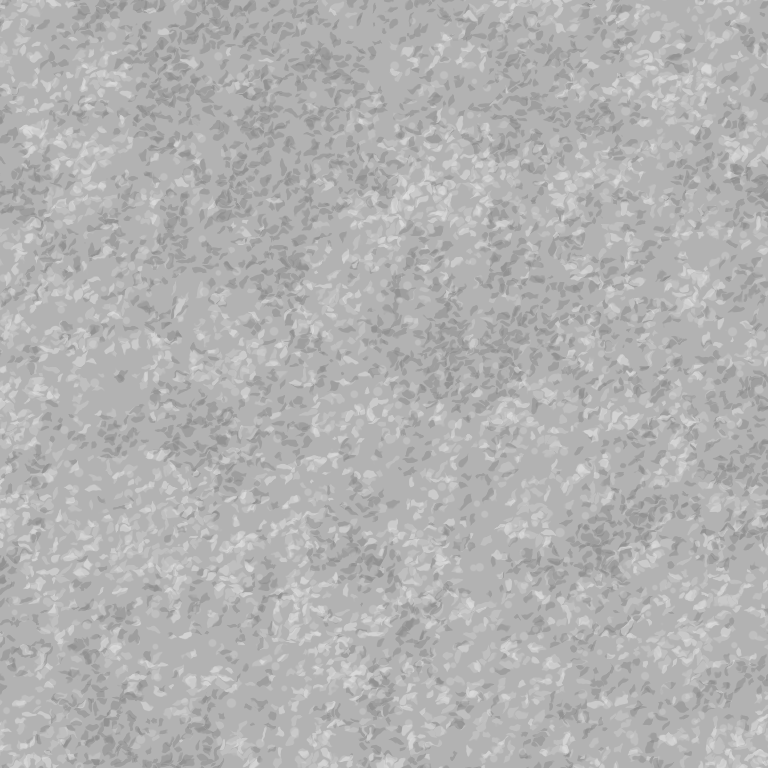
Reproduce this texture procedurally as a Shadertoy shader.

```glsl
// Grey speckled stone: translucent dark and pale flecks over a mid-grey ground.
// Each layer is a jittered grid of short tapered strokes, made ragged by a noise
// warp; a tone field parts dark clumps from pale ones, and round dots lie on top.

vec3 hash3(vec3 p) {
    p = fract(p * vec3(0.1031, 0.1030, 0.0973));
    p += dot(p, p.yxz + 33.33);
    return fract((p.xxy + p.yxx) * p.zyx);
}

float valueNoise(vec2 p, float seed) {
    vec2 i = floor(p), f = fract(p);
    f = f * f * (3.0 - 2.0 * f);
    float bottom = mix(hash3(vec3(i, seed)).x, hash3(vec3(i + vec2(1, 0), seed)).x, f.x);
    float top = mix(hash3(vec3(i + vec2(0, 1), seed)).x, hash3(vec3(i + 1.0, seed)).x, f.x);
    return mix(bottom, top, f.y);
}

vec2 noisePair(vec2 p, float seed) {
    return vec2(valueNoise(p, seed), valueNoise(p, seed + 1.0)) - 0.5;
}

// Local crowding, about 1 on average; lean +1 favours dark areas, -1 pale ones
float crowding(vec2 p, float lean) {
    float clump = 0.4 * valueNoise(p * 8.0, 71.0) + 0.6 * valueNoise(p * 27.0, 72.0) - 0.5;
    float tone = 0.45 * valueNoise(p * 9.0, 73.0) + 0.55 * valueNoise(p * 26.0, 74.0) - 0.5;
    tone += 0.12 * (p.y - 0.5);
    return max(0.0, 1.0 + 1.8 * clump) * max(0.0, 1.0 + 5.5 * lean * tone);
}

// Stroke that is thick in the middle and thin at the ends
float stroke(vec2 p, vec2 halfAxis, float radius, float taper) {
    float t = clamp(dot(p, halfAxis) / max(dot(halfAxis, halfAxis), 1e-5), -1.0, 1.0);
    return length(p - halfAxis * t) - radius * (1.0 + taper * (0.4 - 0.8 * t * t));
}

// Coverage of one layer; stretch 0 gives evenly spread round dots
float flecks(vec2 p, float cells, float seed, float chance, float lean, float stretch) {
    vec2 g = p * cells, home = floor(g);
    float d = 1.0;
    for (int y = -1; y <= 1; y++)
    for (int x = -1; x <= 1; x++) {
        vec2 cell = home + vec2(x, y);
        vec3 place = hash3(vec3(cell, seed));
        vec3 shape = hash3(vec3(cell, seed + 40.0));
        vec2 centre = cell + place.xy;
        float crowd = mix(1.0, crowding(centre / cells, lean), stretch);
        if (place.z > chance * crowd) continue;

        // Directions lean towards the upper right
        float angle = 0.55 + 2.0 * (shape.x - 0.5);
        vec2 halfAxis = stretch * mix(0.15, 0.58, shape.y) * vec2(cos(angle), sin(angle));
        d = min(d, stroke(g - centre, halfAxis, mix(0.15, 0.27, shape.z), stretch));
    }
    float soft = max(0.0012, 0.5 / iResolution.y) * cells;
    return 1.0 - smoothstep(-soft, soft, d);
}

void mainImage(out vec4 fragColor, in vec2 fragCoord) {
    vec2 uv = fragCoord / iResolution.y;

    // Ragged outlines from a coarse and a fine warp
    vec2 p = uv + 0.008 * noisePair(uv * 95.0, 81.0) + 0.004 * noisePair(uv * 190.0, 83.0);

    // Overlapping strokes deepen towards these two inks
    float ground = 0.70, darkInk = 0.50, paleInk = 0.95;
    float grey = ground;
    grey = mix(grey, paleInk, 0.20 * flecks(p, 70.0, 1.0, 0.22, -1.0, 1.0));
    grey = mix(grey, darkInk, 0.40 * flecks(p, 76.0, 2.0, 0.34, 1.0, 1.0));
    grey = mix(grey, paleInk, 0.20 * flecks(p, 74.0, 3.0, 0.22, -1.0, 1.0));
    grey = mix(grey, darkInk, 0.40 * flecks(p, 82.0, 4.0, 0.29, 1.0, 1.0));
    grey = mix(grey, paleInk, 0.38 * flecks(p, 77.0, 5.0, 0.19, -1.0, 1.0));
    grey = mix(grey, paleInk, 0.20 * flecks(uv, 45.0, 6.0, 0.22, 0.0, 0.0));

    fragColor = vec4(vec3(grey), 1.0);
}
```
